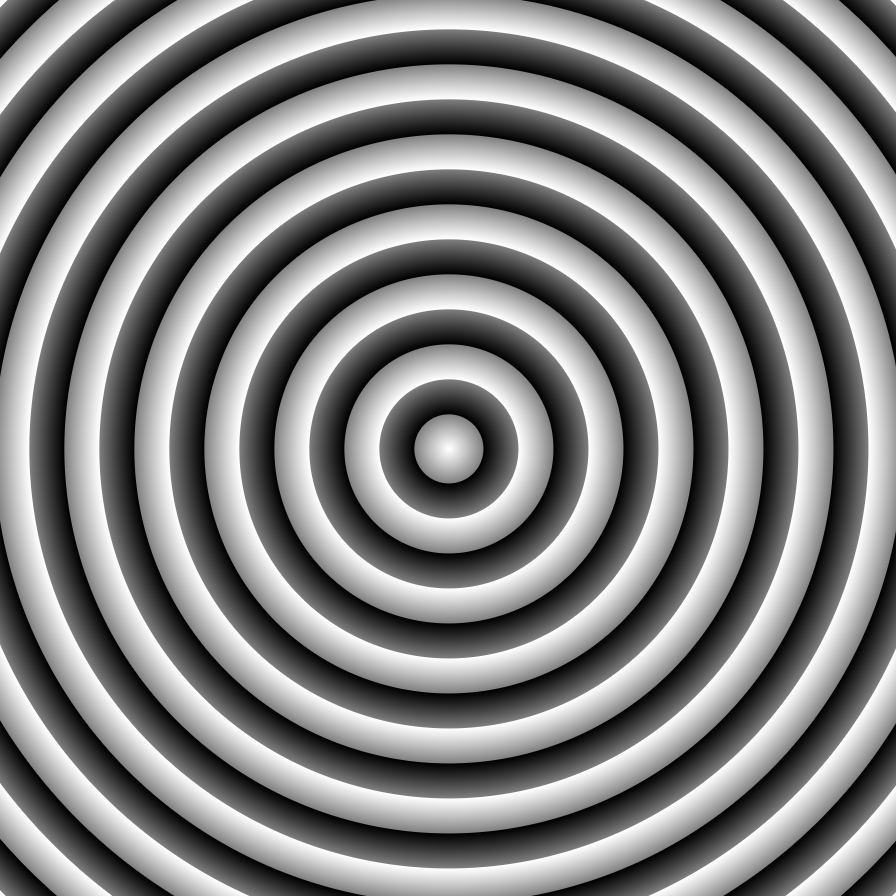
A WebGL 1 fragment shader for this background:

```glsl
precision highp float;
// Concentric grey rings: bright bands fading outward alternate with dark bands rising outward.

uniform vec2 u_resolution;

const vec2 CENTER = vec2(0.501, 0.499);  // ring centre, canvas units
const float BAND_WIDTH = 0.0390625;      // width of one bright or dark band
const float EDGE_INSET = 0.0005;         // pulls every edge slightly inward
const float RAMP_POWER = 1.1;            // easing of each band's gradient
const float BRIGHT_START = 1.0;
const float DARK_START = 0.0;
const float RAMP_END = 0.5;              // grey that both gradients reach

// Position within a two-band cycle, wrapped to -0.5 .. 1.5
float bandPhase(float bands) {
    return mod(bands + 0.5, 2.0) - 0.5;
}

// Gradient across a band, held constant beyond its edges
float bandTone(float startTone, float phase) {
    return mix(startTone, RAMP_END, pow(clamp(phase, 0.0, 1.0), RAMP_POWER));
}

void main() {
    float canvasSize = min(u_resolution.x, u_resolution.y);
    vec2 point = (gl_FragCoord.xy - 0.5 * u_resolution) / canvasSize + 0.5;
    float radius = length(point - CENTER);

    // Bright and dark bands are one band apart
    float bands = (radius + EDGE_INSET * smoothstep(0.0, BAND_WIDTH, radius)) / BAND_WIDTH;
    float brightPhase = bandPhase(bands);
    float bright = bandTone(BRIGHT_START, brightPhase);
    float dark = bandTone(DARK_START, bandPhase(bands - 1.0));

    // Smooth coverage of the bright band, one pixel wide at its edges
    float edgeWidth = 1.0 / (canvasSize * BAND_WIDTH);
    float insideBright = 0.5 - abs(brightPhase - 0.5);
    float coverage = clamp(insideBright / edgeWidth + 0.5, 0.0, 1.0);
    // The middle of the disc has no inner edge
    coverage = max(coverage, step(bands, 0.5));

    gl_FragColor = vec4(vec3(mix(dark, bright, coverage)), 1.0);
}
```
